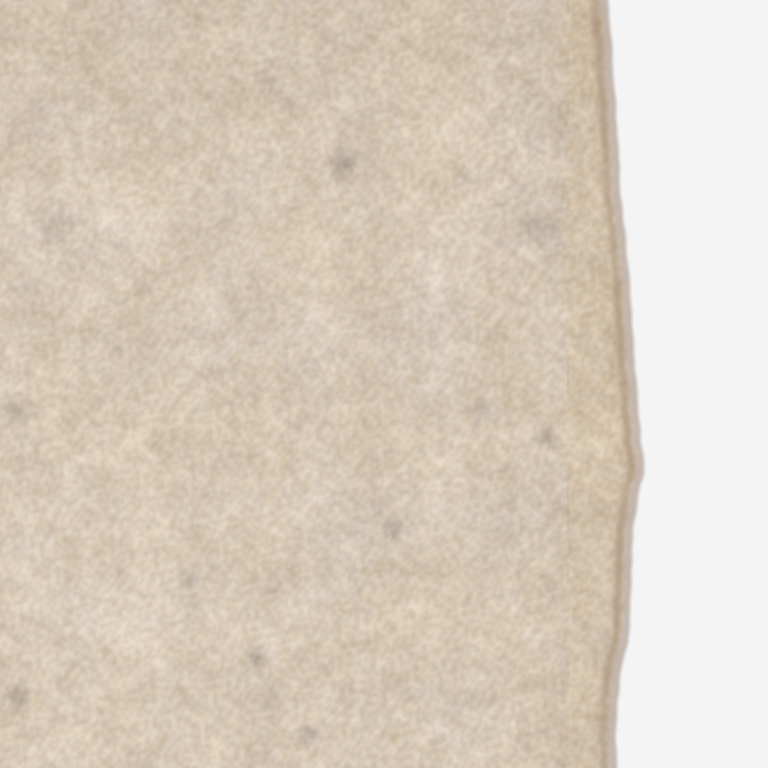
This texture is drawn by a Shadertoy shader. Its source:

```glsl
const vec3 BACKDROP = vec3(0.957);
const vec3 PAPER = vec3(0.837, 0.780, 0.708);
const vec3 RIM = vec3(0.765, 0.715, 0.685);
const vec3 CREASE = vec3(0.680, 0.595, 0.505);
const vec3 WARM_SHIFT = vec3(0.020, 0.002, -0.030);
const float MOTTLE = 0.065;
const float FIBRE = 0.075;
const float GRAIN = 0.060;
const float TINT = 0.9;
const float SEAM_X = 0.7396;
const float CREASE_DEPTH = 0.017;
const float EDGE_SOFTNESS = 0.004;

// Torn edge position at equal steps of height, bottom to top
const int EDGE_STEPS = 16;
const float EDGE_X[17] = float[17](
    0.803, 0.802, 0.809, 0.820, 0.8225, 0.825, 0.835, 0.834, 0.829,
    0.8245, 0.8205, 0.815, 0.8085, 0.805, 0.801, 0.797, 0.792);

// Stains: centre, radius, darkness
const int STAIN_COUNT = 12;
const vec4 STAINS[12] = vec4[12](
    vec4(0.447, 0.785, 0.016, 0.17), vec4(0.336, 0.143, 0.011, 0.13),
    vec4(0.712, 0.427, 0.012, 0.11), vec4(0.026, 0.464, 0.018, 0.10),
    vec4(0.023, 0.091, 0.014, 0.11), vec4(0.514, 0.314, 0.014, 0.10),
    vec4(0.247, 0.245, 0.013, 0.09), vec4(0.605, 0.768, 0.014, 0.07),
    vec4(0.404, 0.043, 0.013, 0.10), vec4(0.632, 0.464, 0.020, 0.07),
    vec4(0.703, 0.700, 0.022, 0.08), vec4(0.070, 0.707, 0.020, 0.07));

// Pale areas: centre, radius, lightness
const vec4 PALE[4] = vec4[4](
    vec4(0.15, 0.19, 0.13, 0.025), vec4(0.60, 0.84, 0.07, 0.025),
    vec4(0.15, 0.71, 0.06, 0.025), vec4(0.63, 0.66, 0.06, 0.020));

vec2 gradientAt(ivec2 cell) {
    uint h = uint(cell.x) * 1597334677u ^ uint(cell.y) * 3812015801u;
    h = (h ^ (h >> 15u)) * 2246822519u;
    h ^= h >> 13u;
    float angle = float(h & 65535u) * 6.28318 / 65536.0;
    return vec2(cos(angle), sin(angle));
}

float gradientNoise(vec2 p) {
    ivec2 i = ivec2(floor(p));
    vec2 f = fract(p);
    vec2 u = f * f * f * (f * (f * 6.0 - 15.0) + 10.0);
    float a = dot(gradientAt(i), f);
    float b = dot(gradientAt(i + ivec2(1, 0)), f - vec2(1, 0));
    float c = dot(gradientAt(i + ivec2(0, 1)), f - vec2(0, 1));
    float d = dot(gradientAt(i + ivec2(1, 1)), f - vec2(1, 1));
    return mix(mix(a, b, u.x), mix(c, d, u.x), u.y);
}

float fbm(vec2 p) {
    float sum = 0.0, amp = 0.65;
    for (int i = 0; i < 3; i++) {
        sum += amp * gradientNoise(p);
        p = mat2(1.6, 1.2, -1.2, 1.6) * p + 17.3;
        amp *= 0.6;
    }
    return sum;
}

float tornEdge(float y) {
    float s = clamp(y, 0.0, 0.9999) * float(EDGE_STEPS);
    int i = int(s);
    float x = mix(EDGE_X[i], EDGE_X[i + 1], fract(s));
    // Two small tabs with steep lower sides
    x += 0.005 * smoothstep(0.366, 0.385, y) * (1.0 - smoothstep(0.385, 0.43, y));
    x += 0.003 * smoothstep(0.145, 0.165, y) * (1.0 - smoothstep(0.165, 0.20, y));
    return x + 0.0025 * gradientNoise(vec2(y * 38.0, 4.7));
}

float falloff(vec2 offset, float radius) {
    return exp(-dot(offset, offset) / (radius * radius));
}

vec3 paperColor(vec2 p) {
    // Cloudy pulp, soft fibres and fine grain
    float tone = MOTTLE * fbm(p * 13.0 + 3.1);
    tone += FIBRE * fbm(p * 42.0 + 31.7);
    tone += GRAIN * gradientNoise(mat2(0.8, 0.6, -0.6, 0.8) * p * vec2(125.0, 105.0));
    tone -= 0.020 * smoothstep(0.72, 1.0, p.y);
    tone -= 0.020 * smoothstep(0.62, 0.80, p.x);
    for (int i = 0; i < 4; i++)
        tone += PALE[i].w * falloff(p - PALE[i].xy, PALE[i].z);
    vec3 color = PAPER + tone * vec3(0.95, 1.03, 1.10);

    // Warm and cool flecks, with a yellower strip beside the edge
    float warmth = fbm(p * 55.0 + 83.0) + 0.6 * gradientNoise(p * 8.0 + 51.0);
    warmth += 0.45 * smoothstep(SEAM_X - 0.001, SEAM_X + 0.001, p.x);
    color += TINT * warmth * WARM_SHIFT;

    // Irregular stains
    vec2 warp = 0.009 * vec2(gradientNoise(p * 50.0), gradientNoise(p * 50.0 + 9.5));
    for (int i = 0; i < STAIN_COUNT; i++)
        color -= STAINS[i].w * falloff(p + warp - STAINS[i].xy, STAINS[i].z)
               * vec3(1.0, 0.93, 0.82);

    // Faint broken seam
    float seam = 1.0 - smoothstep(0.0, 0.0018, abs(p.x - SEAM_X));
    return color - 0.05 * seam * smoothstep(-0.05, 0.35, gradientNoise(vec2(p.y * 24.0, 2.5)));
}

void mainImage(out vec4 fragColor, in vec2 fragCoord) {
    vec2 p = fragCoord / iResolution.xy;
    float depth = tornEdge(p.y) - p.x;
    vec3 color = paperColor(p);

    // Shaded margin, crease and pale rolled rim
    color -= 0.045 * exp(-max(depth, 0.0) / 0.025);
    float crease = (depth - CREASE_DEPTH) / 0.006;
    float wear = 0.62 + 0.35 * gradientNoise(vec2(p.y * 18.0, 7.2));
    color = mix(color, CREASE, wear * exp(-crease * crease));
    color = mix(color, RIM, 0.85 * (1.0 - smoothstep(0.004, 0.015, depth)));

    float softness = max(EDGE_SOFTNESS, 1.0 / iResolution.y);
    float coverage = smoothstep(-softness, softness, depth);
    fragColor = vec4(mix(BACKDROP, color, coverage), 1.0);
}
```
